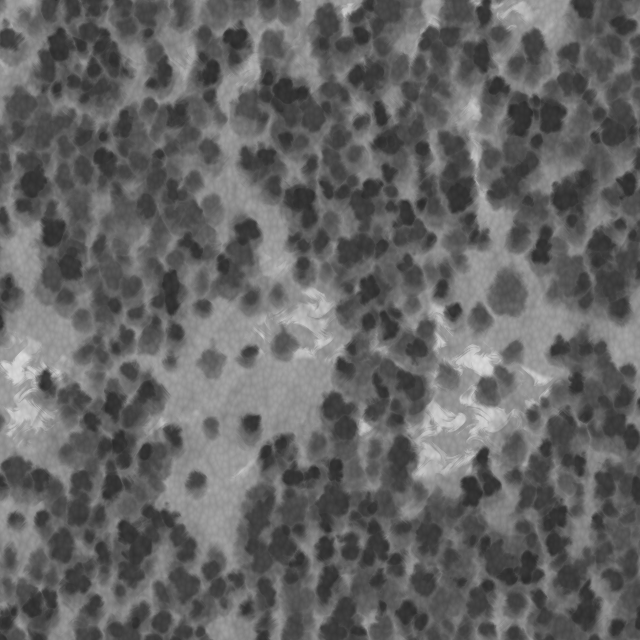
Write a three.js fragment shader that draws this texture.

```glsl
varying vec2 vUv;

float hash(vec2 p) {
  vec3 q = fract(p.xyx * vec3(0.1031, 0.1030, 0.0973));
  q += dot(q, q.yzx + 33.33);
  return fract((q.x + q.y) * q.z);
}

// Layered, bent sines, roughly -0.8 to 0.8
float waves(vec2 p) {
  float sum = 0.0;
  float amp = 0.5;
  for (int i = 0; i < 5; i++) {
    p += 0.7 * sin(p.yx * 1.3 + float(i) * 1.9);
    sum += amp * 0.5 * (sin(p.x) + sin(p.y));
    p = mat2(0.8, 0.6, -0.6, 0.8) * p * 1.8 + 2.7;
    amp *= 0.58;
  }
  return sum;
}

// Distance to the nearest scattered point, centred near zero
float cellular(vec2 p) {
  vec2 base = floor(p);
  float nearest = 2.0;
  for (int j = -1; j <= 1; j++) {
    for (int i = -1; i <= 1; i++) {
      vec2 cell = base + vec2(float(i), float(j));
      vec2 point = cell + vec2(hash(cell + 3.0), hash(cell + 41.0));
      nearest = min(nearest, length(p - point));
    }
  }
  return nearest - 0.45;
}

// Openness of the land: 0 in the woods, 1 in a clearing
float clearing(vec2 uv) {
  return smoothstep(0.0, 0.36, waves(uv * vec2(17.0, 9.0) + vec2(1.3, 4.1)));
}

// Adds one layer of trees: a grey crown with a dark shadow above it
void plant(vec2 uv, float count, float seed, float rough, inout float crown, inout float shade) {
  vec2 grid = uv * count;
  vec2 base = floor(grid);
  for (int j = -1; j <= 1; j++) {
    for (int i = -1; i <= 1; i++) {
      vec2 cell = base + vec2(float(i), float(j));
      vec2 id = cell + seed;
      vec2 center = cell + vec2(hash(id), hash(id + 17.0));
      float grows = step(hash(id + 29.0), mix(0.97, 0.13, clearing(center / count)));
      float size = mix(0.34, 0.58, hash(id + 53.0));
      float soft = 0.0055 * count;
      vec2 d = grid - center;

      float crownDist = length((d + vec2(0.0, 0.3 * size)) * vec2(1.0, 0.88)) - size + rough * 0.14;
      float crownMask = 1.0 - smoothstep(-soft, soft, crownDist);
      crown = max(crown, grows * crownMask * mix(0.6, 1.0, hash(id + 71.0)));

      float shadeDist = length((d - vec2(0.0, 0.3 * size)) * vec2(1.0, 0.75)) - size * 0.68 + rough * 0.24;
      float shadeMask = 1.0 - smoothstep(-soft * 1.2, soft, shadeDist);
      shade = max(shade, grows * shadeMask * mix(0.3, 1.0, hash(id + 97.0)));
    }
  }
}

void main() {
  vec2 uv = vUv;
  float lumps = cellular(uv * 48.0);
  float grain = cellular(uv * vec2(120.0, 85.0) + 7.0);
  float open = clearing(uv);

  // Ground, with pale bare soil in the clearings
  float tone = mix(0.53, 0.585, open) + 0.05 * waves(uv * vec2(60.0, 32.0));
  float soil = smoothstep(0.0, 0.4, waves(uv * vec2(8.0, 13.0) + 9.0)) * mix(0.3, 1.0, open);
  tone += 0.2 * soil * smoothstep(-0.15, 0.35, waves(uv * vec2(70.0, 80.0) + 5.0) - 0.4 * lumps);

  // Trees with ragged outlines
  vec2 bent = uv + 0.008 * vec2(waves(uv * 75.0), waves(uv.yx * 75.0 + 11.0));
  float crown = 0.0;
  float shade = 0.0;
  plant(bent, 19.0, 100.0, lumps, crown, shade);
  plant(bent, 28.0, 300.0, lumps + grain * 0.4, crown, shade);
  tone = mix(tone, 0.385, crown);
  tone = mix(tone, 0.175, shade * (0.92 - 0.35 * lumps));

  // Fine mottling, weaker in the shadows
  tone -= mix(0.075, 0.04, shade) * grain + 0.04 * lumps;
  gl_FragColor = vec4(vec3(clamp(tone, 0.12, 0.86)), 1.0);
}
```
